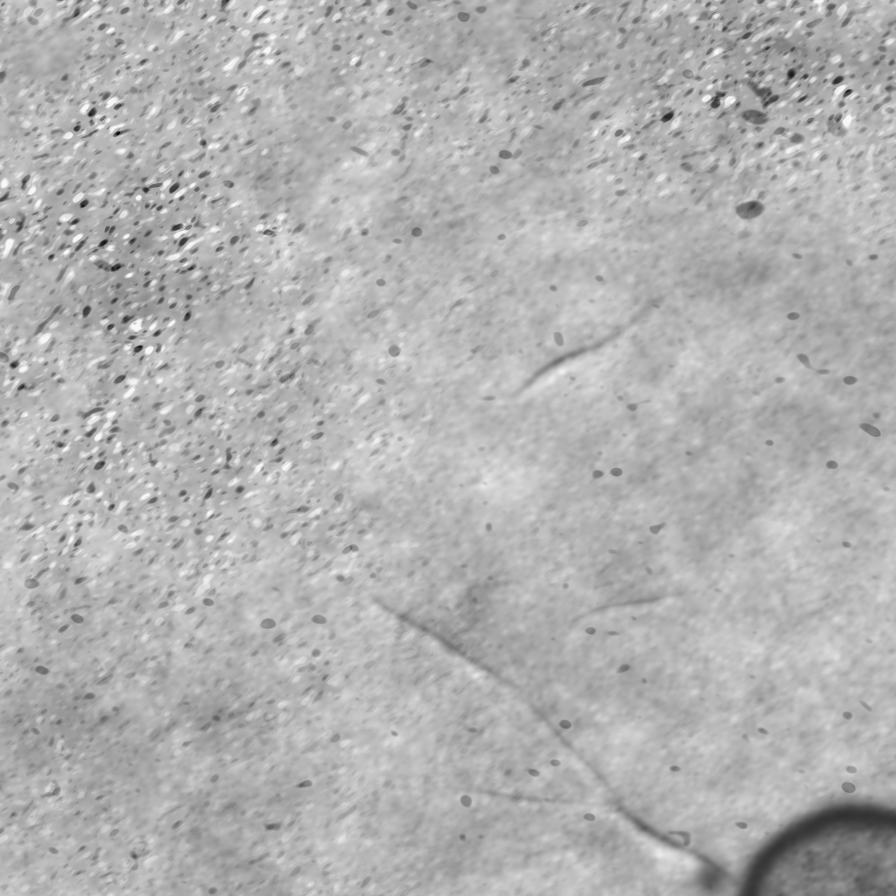
A Shadertoy shader for this texture:

```glsl
// Weathered grey rock face with pitted patches, fine cracks and a dark rounded hollow.

vec3 hash3(vec2 cell) {
    vec3 q = fract(cell.xyx * vec3(0.1031, 0.1030, 0.0973));
    q += dot(q, q.yxz + 33.33);
    return fract((q.xxy + q.yzz) * q.zyx);
}

// Cellular noise: one soft blob of random sign per cell, roughly -1 to 1
float blobNoise(vec2 p, float seed) {
    vec2 cell = floor(p);
    float total = 0.0;
    for (int y = -1; y <= 1; y++) {
        for (int x = -1; x <= 1; x++) {
            vec2 id = cell + vec2(x, y);
            vec3 rnd = hash3(id + seed * 17.0 + 200.0);
            vec2 d = p - id - rnd.xy;
            float falloff = max(0.0, 1.0 - dot(d, d));
            total += (rnd.z * 2.0 - 1.0) * falloff * falloff * falloff;
        }
    }
    return total;
}

vec2 rotate(vec2 p, float angle) {
    float c = cos(angle), s = sin(angle);
    return vec2(c * p.x + s * p.y, c * p.y - s * p.x);
}

// Tapered crack from a to b: dark line, soft shade on its left, lit lip on its right
float crack(vec2 p, vec2 a, vec2 b, float width, float depth) {
    vec2 along = b - a;
    float len = length(along);
    vec2 dir = along / len;
    float t = clamp(dot(p - a, dir) / len, 0.0, 1.0);
    float side = dot(p - a, vec2(-dir.y, dir.x));
    float taper = sin(3.14159 * t);
    float core = exp(-side * side / (width * width));
    float shade = exp(-abs(side) / (width * 4.0)) * smoothstep(-width, width, side);
    float lip = exp(-pow((side + width * 2.5) / (width * 1.5), 2.0));
    return depth * taper * (0.35 * lip - 0.7 * core - 0.4 * shade);
}

// How strongly the surface is pitted: upper left and top edge most
float roughness(vec2 p) {
    float left = (1.0 - smoothstep(0.2, 0.6, p.x)) * mix(0.35, 1.0, smoothstep(0.1, 0.85, p.y));
    float top = 0.85 * smoothstep(0.68, 0.95, p.y);
    float patches = 0.75 + 0.6 * blobNoise(p * 11.0, 1.0) + 0.5 * blobNoise(p * 27.0, 2.0);
    return (max(left, top) + 0.12) * clamp(patches, 0.0, 1.4);
}

// Small tilted pits, each dark with a bright chipped edge beside it
float pits(vec2 p, float scale, float seed) {
    vec2 q = rotate(p, 0.4) * scale * vec2(0.8, 1.15);
    float relief = blobNoise(q, seed) - blobNoise(q + vec2(0.35, -0.6), seed);
    return 0.22 * smoothstep(0.3, 1.1, relief) - 0.36 * smoothstep(0.35, 1.2, -relief);
}

// Isolated deeper holes
float holes(vec2 p, float scale, float threshold, float seed) {
    vec2 q = rotate(p, -0.2) * scale * vec2(0.85, 1.2);
    return smoothstep(threshold, threshold + 0.4, -blobNoise(q, seed));
}

// Soft mottling from broad stains down to fine grain
float mottling(vec2 p) {
    vec2 q = rotate(p, 0.5) * vec2(0.85, 1.15);
    return 0.055 * blobNoise(q * 6.0, 5.0)
         + 0.055 * blobNoise(q * 15.0, 6.0)
         + 0.050 * blobNoise(q * 38.0, 7.0)
         + 0.045 * blobNoise(q * 85.0, 8.0)
         + 0.045 * blobNoise(q * 150.0, 9.0);
}

// Dark rim and mid-grey interior of a rounded hollow
float hollow(float tone, float dist, float mottle) {
    float inside = 1.0 - smoothstep(-0.012, 0.006, dist);
    float rim = exp(-pow((dist + 0.012) / 0.016, 2.0));
    tone = mix(tone, 0.46 + 1.3 * mottle, inside);
    return mix(tone, 0.17, 0.85 * rim);
}

void mainImage(out vec4 fragColor, in vec2 fragCoord) {
    vec2 uv = fragCoord / iResolution.xy;
    vec2 wobble = vec2(blobNoise(uv * 14.0, 10.0), blobNoise(uv * 14.0, 11.0));
    vec2 p = uv + 0.009 * wobble;

    // Stained stone and its pitted skin
    float mottle = mottling(uv);
    float rough = roughness(uv);
    float tone = 0.708 + mottle;
    tone += rough * (pits(uv, 95.0, 3.0) + 0.6 * pits(uv, 150.0, 4.0));

    // Scattered holes, larger ones gathered at the upper right
    float gathered = 1.0 - smoothstep(0.06, 0.16, length(uv - vec2(0.84, 0.84)));
    tone -= 0.20 * holes(uv, 65.0, 0.78, 12.0);
    tone -= 0.28 * gathered * holes(uv, 42.0, 0.45, 13.0);

    // Cracks
    tone += crack(p, vec2(0.56, 0.555), vec2(0.69, 0.62), 0.0045, 0.30);
    tone += crack(p, vec2(0.66, 0.60), vec2(0.77, 0.69), 0.005, 0.11);
    tone += crack(p, vec2(0.40, 0.35), vec2(0.59, 0.22), 0.0045, 0.20);
    tone += crack(p, vec2(0.56, 0.235), vec2(0.70, 0.10), 0.004, 0.12);
    tone += crack(p, vec2(0.66, 0.12), vec2(0.84, 0.0), 0.006, 0.32);
    tone += crack(p, vec2(0.62, 0.30), vec2(0.79, 0.345), 0.0035, 0.13);
    tone += crack(p, vec2(0.47, 0.12), vec2(0.69, 0.10), 0.003, 0.10);

    // Dark hollow in the lower right corner and the gap beside it
    tone = hollow(tone, length(p - vec2(0.96, -0.045)) - 0.145, mottle);
    float gap = exp(-dot(p - vec2(0.795, 0.012), p - vec2(0.795, 0.012)) / 0.0005);
    tone = mix(tone, 0.22, 0.8 * gap);

    fragColor = vec4(vec3(clamp(tone, 0.05, 0.97)), 1.0);
}
```
